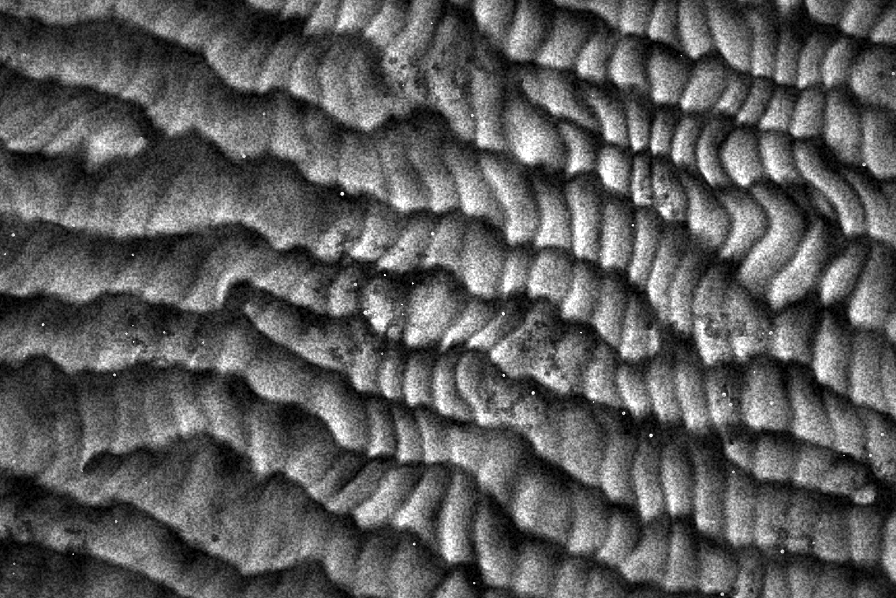
A WebGL 1 fragment shader for this texture:

```glsl
precision highp float;
// Rippled wet sand in grainy monochrome: slanting ridges with forks, each cut
// into a row of lit ribs. Ridge and rib phases are warped by noise, shaded by
// profile curves and lumpy relief, then covered with grain and a vignette.

uniform vec2 u_resolution;

#define RIDGE_SPACING 0.122
#define RIDGE_SLOPE 0.36
#define RIB_SPACING 0.057
#define RIB_CONTRAST 0.25
#define WARP 0.21
#define FORKS 8
#define SHADOW 0.10
#define SUNLIT 0.50
#define RELIEF 0.42
#define GRAIN 0.60
#define VIGNETTE 0.36

const float TAU = 6.2831853;

float hash(vec2 p) {
  vec3 q = fract(vec3(p.xyx) * 0.1031);
  q += dot(q, q.yzx + 33.33);
  return fract((q.x + q.y) * q.z);
}

float noise(vec2 p) {
  vec2 i = floor(p), f = fract(p);
  f = f * f * (3.0 - 2.0 * f);
  return mix(mix(hash(i), hash(i + vec2(1.0, 0.0)), f.x),
             mix(hash(i + vec2(0.0, 1.0)), hash(i + vec2(1.0)), f.x), f.y);
}

float fbm(vec2 p) {
  float sum = 0.0, amp = 0.5;
  for (int k = 0; k < 4; k++) {
    sum += amp * noise(p);
    p = mat2(0.8, 0.6, -0.6, 0.8) * p * 2.03 + 17.3;
    amp *= 0.5;
  }
  return sum;
}

// Phase across the ridges; each winding term makes one ridge split in two.
float ridgePhase(vec2 p) {
  float across = p.y + RIDGE_SLOPE * p.x;
  across += WARP * (fbm(p * 2.8 + 5.0) - 0.5);
  across += 0.042 * (noise(p * vec2(15.0, 10.0) + 40.0) - 0.5);
  across += 0.014 * (noise(p * 34.0 + 60.0) - 0.5);
  float phase = across / RIDGE_SPACING + 4.0;
  for (int k = 0; k < FORKS; k++) {
    float n = float(k);
    vec2 center = vec2((n + hash(vec2(n, 3.0))) * 1.5 / float(FORKS),
                       0.1 + 0.8 * hash(vec2(n, 8.0)));
    vec2 d = p - center;
    phase += (mod(n, 2.0) * 2.0 - 1.0) * atan(d.x, d.y + 0.00001) / TAU;
  }
  return phase;
}

// Scattered bright shell bits, round and soft edged.
float specks(vec2 p, float cells, float density) {
  vec2 cell = floor(p * cells);
  vec2 jitter = 0.3 + 0.4 * vec2(hash(cell + 7.1), hash(cell + 19.7));
  float radius = 0.10 + 0.18 * hash(cell + 31.0);
  float d = length(fract(p * cells) - jitter);
  return step(hash(cell + 53.0), density) * (1.0 - smoothstep(radius * 0.5, radius, d));
}

float sandTone(vec2 p) {
  // Only the fractional phase is used, so forks leave no seams.
  float up = fract(ridgePhase(p));

  // Ribs lean on the left and stand upright and stronger toward the right.
  float rightward = smoothstep(0.2, 0.75, p.x + 0.6 * (fbm(p * 3.0 + 71.0) - 0.5));
  float lean = mix(0.050, 0.010, rightward);
  float along = p.x - lean * up + 0.10 * noise(p * vec2(5.0, 8.0) + 33.0);
  along += 0.022 * noise(p * 19.0 + 12.0);
  float rib = TAU * along / RIB_SPACING;
  float facing = sin(rib + 0.75 * sin(rib));
  float ribs = mix(0.45, 1.0, rightward) * (0.35 + 1.2 * noise(p * 8.0 + 90.0));

  // Ridge profile: narrow dark foot, lit crest, long fade to a grey back.
  float foot = 0.03 + 0.05 * (1.0 - facing) * ribs;
  float rise = smoothstep(foot - 0.05, foot + 0.15, up);
  float fade = 1.0 - 0.88 * smoothstep(0.18, 0.85, up);
  float fullCell = 1.0 - 0.9 * smoothstep(0.60, 1.0, up);
  float drop = 1.0 - smoothstep(0.88, 1.0, up);
  float ridge = rise * mix(fade, fullCell, 0.15 + 0.4 * rightward);
  ridge *= 0.4 + 0.6 * drop;

  float tone = SHADOW + SUNLIT * ridge;
  tone += RIB_CONTRAST * ribs * facing * (0.3 + 0.7 * ridge) * rise * drop;
  tone += 0.10 * rise * (1.0 - smoothstep(0.12, 0.32, up));

  // Lumps lit from the upper left, plus uneven dampness.
  vec2 q = p * 15.0 + 23.0;
  tone += RELIEF * (fbm(q) - fbm(q + vec2(-0.35, 0.25)));
  tone += 0.24 * (fbm(p * 11.0 + 150.0) - 0.47);
  return max(tone, 0.05);
}

void main() {
  vec2 uv = gl_FragCoord.xy / u_resolution;
  vec2 p = gl_FragCoord.xy / u_resolution.y;

  float tone = sandTone(p);

  // Fine dark debris in small clumps, with a few bright bits.
  float clump = smoothstep(0.62, 0.85, noise(p * 9.0 + 11.0));
  tone *= 1.0 - 0.6 * clump * smoothstep(0.45, 0.7, fbm(p * 70.0));
  tone = mix(tone, 0.9, specks(p, 60.0, 0.006 + 0.05 * clump));

  // Film grain, stronger in the lit sand.
  float grain = 0.6 * noise(p * 310.0) + 0.4 * noise(p * 470.0 + 9.0) - 0.5;
  tone += GRAIN * grain * (0.35 + 1.1 * clamp(tone, 0.0, 0.7));

  vec2 off = (uv - vec2(0.54, 0.52)) * 1.4;
  tone *= 1.06 - VIGNETTE * dot(off, off);
  gl_FragColor = vec4(vec3(clamp(tone, 0.0, 1.0)), 1.0);
}
```
